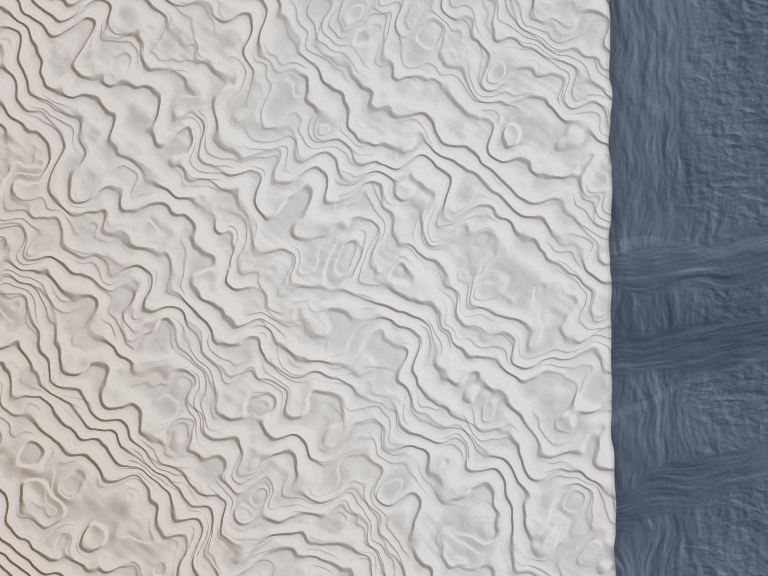
Write a WebGL 2 fragment shader that draws this texture.

```glsl
#version 300 es
precision highp float;
// Pale wind-rippled sand beside a strip of slate-blue water, seen from above.
// Sand: a domain-warped sawtooth height field lit from the upper right.
// Water: stretched noise relief, crossed by slanting, finely wrinkled bands.
uniform vec2 u_resolution;
out vec4 fragColor;

#define SHORE_X 1.060
#define RIPPLE_FREQ 19.0
#define WARP_BROAD 2.6
#define WARP_LOBES 1.7
#define SLIP_WIDTH 0.20
#define SHADOW_GAIN 0.0062
#define GRAIN 0.018
#define WATER_RELIEF 0.19

float hash(vec2 p) {
  vec3 q = fract(vec3(p.xyx) * 0.1031);
  q += dot(q, q.yzx + 33.33);
  return fract((q.x + q.y) * q.z);
}

float noise(vec2 p) {
  vec2 i = floor(p), f = fract(p);
  f = f * f * f * (f * (f * 6.0 - 15.0) + 10.0);
  return mix(mix(hash(i), hash(i + vec2(1, 0)), f.x),
             mix(hash(i + vec2(0, 1)), hash(i + vec2(1, 1)), f.x), f.y);
}

float fbm(vec2 p) {
  float sum = 0.0, amp = 0.5;
  for (int i = 0; i < 4; i++) {
    sum += amp * noise(p);
    p = mat2(1.6, 1.2, -1.2, 1.6) * p + 17.3;
    amp *= 0.5;
  }
  return sum;
}

// Steep face toward the lower left, long gentle back behind it.
float dune(float phase) {
  float f = fract(phase);
  return smoothstep(0.0, SLIP_WIDTH, f) * (1.0 - smoothstep(0.12, 1.0, f));
}

float sandHeight(vec2 p) {
  vec2 across = vec2(0.62, 0.78), along = vec2(0.78, -0.62);
  vec2 q = vec2(dot(p, along), dot(p, across));
  float broad = noise(q * vec2(7.0, 8.0) + 3.0);
  float lobes = noise(q * vec2(23.0, 15.0) + 41.0);
  float crinkle = noise(q * vec2(52.0, 38.0) + 9.0);
  float phase = q.y * RIPPLE_FREQ + WARP_BROAD * broad
              + WARP_LOBES * lobes + 0.32 * crinkle;
  float strength = 0.3 + 0.9 * smoothstep(0.2, 0.75, noise(q * vec2(12.0, 19.0) + 70.0));
  float minor = dune(phase * 1.7 + 2.0 * noise(q * 18.0 + 25.0));
  float fine = sin(q.y * 430.0 + 9.0 * lobes + 14.0 * broad);
  float patchy = smoothstep(0.45, 0.8, noise(p * 13.0 + 5.0));
  return strength * dune(phase) + 0.28 * (1.2 - strength) * minor
       + 0.025 * patchy * fine + 0.10 * fbm(p * 60.0);
}

vec3 sandColor(vec2 p) {
  vec2 stepToLight = 0.0027 * vec2(0.75, 0.66);
  float h = sandHeight(p);
  float slope = (sandHeight(p + stepToLight) - h) / 0.0027;
  float warm = smoothstep(0.85, 0.0, p.x + 0.45 * p.y - 0.06);
  warm = max(warm, 0.7 * smoothstep(0.65, 0.0, distance(p, vec2(0.0, 1.0))));
  vec3 lit = mix(vec3(0.795, 0.79, 0.785), vec3(0.785, 0.755, 0.725), warm);
  vec3 shade = mix(vec3(0.47, 0.455, 0.45), vec3(0.46, 0.375, 0.30), warm);
  float shadow = 1.0 - exp(-max(slope, 0.0) * SHADOW_GAIN * (1.0 + 0.5 * warm));
  vec3 col = mix(lit, shade, shadow);
  col += 0.0016 * min(max(-slope, 0.0), 25.0);
  col *= 0.955 + 0.055 * smoothstep(0.0, 0.6, h);
  col += 0.025 * exp(-5.0 * dot(p - vec2(0.72, 0.5), p - vec2(0.72, 0.5)));
  return col + GRAIN * (noise(p * 340.0) - 0.5);
}

// Soft-edged slanting band: 1 on its centre line.
float band(vec2 w, float level, float tilt, float halfWidth) {
  float d = abs(w.y - level - tilt * w.x + 0.035 * (noise(w * 16.0) - 0.5));
  return 1.0 - smoothstep(halfWidth * 0.6, halfWidth, d);
}

float waterHeight(vec2 w, float bands, float rough) {
  vec2 bent = w + 0.025 * vec2(noise(w * 14.0), noise(w * 14.0 + 31.0));
  float streaks = fbm(bent * vec2(62.0, 17.0));
  float wrinkles = 1.0 - abs(2.0 * fbm(bent * vec2(34.0, 52.0) + 8.0) - 0.9);
  float sheets = fbm(vec2(bent.x, bent.y - 0.22 * bent.x) * vec2(13.0, 72.0));
  return mix(mix(streaks, wrinkles, rough * 0.65), sheets, bands * 0.85);
}

vec3 waterColor(vec2 w) {
  float bands = max(band(w, 0.525, 0.13, 0.048), band(w, 0.385, 0.12, 0.052));
  bands = max(bands, band(w, 0.120, 0.34, 0.042));
  float rough = smoothstep(0.10, 0.22, w.x + 0.05 * noise(w * 12.0));
  vec2 e = vec2(0.004, 0.003);
  float relief = waterHeight(w, bands, rough) - waterHeight(w + e, bands, rough);
  float tone = 0.48 + 0.45 * (fbm(w * vec2(9.0, 7.0) + 2.0) - 0.47);
  tone += 0.10 * smoothstep(0.6, 0.95, w.y) * (1.0 - rough) - 0.07 * bands;
  tone += 0.15 * band(w, 0.573, 0.02, 0.012) + 0.11 * band(w, 0.27, 0.45, 0.010);
  tone += WATER_RELIEF * 7.0 * clamp(relief, -0.2, 0.3);
  tone *= mix(0.72, 1.0, smoothstep(0.0, 0.025, w.x));
  return mix(vec3(0.19, 0.23, 0.29), vec3(0.46, 0.51, 0.56), clamp(tone, 0.0, 1.35));
}

void main() {
  vec2 p = gl_FragCoord.xy / u_resolution.y;
  p.x += 0.5 * (4.0 / 3.0 - u_resolution.x / u_resolution.y);
  // Slightly scalloped shoreline, drifting right toward the bottom.
  float shore = SHORE_X + 0.009 * smoothstep(0.4, 0.0, p.y)
              + 0.007 * (noise(vec2(p.y * 24.0, 4.0)) - 0.5);
  float wet = smoothstep(-0.0015, 0.0015, p.x - shore);
  vec3 sand = sandColor(p) * (1.0 - 0.12 * smoothstep(-0.009, 0.0, p.x - shore));
  fragColor = vec4(mix(sand, waterColor(vec2(p.x - shore, p.y)), wet), 1.0);
}
```
